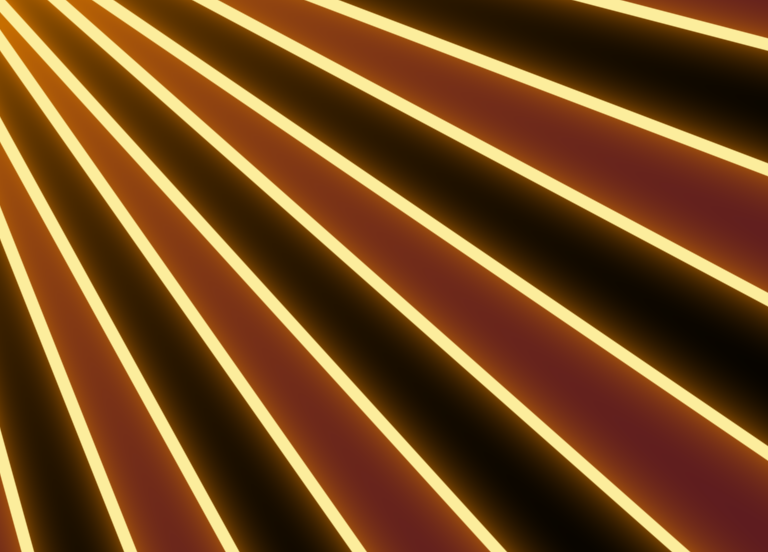
A Shadertoy shader for this background:

```glsl
const float PERIOD = radians(13.45);

// Polar coordinates about the vanishing point, angle folded to one ray
vec2 foldedPolar(vec2 p) {
    vec2 q = p - vec2(-0.310, 1.351);
    float angle = atan(-q.y, q.x) - radians(10.98);
    return vec2(length(q), mod(angle + 0.5 * PERIOD, PERIOD) - 0.5 * PERIOD);
}

// Signed distance to one side of a ray; negative towards its axis
float rayEdge(float radius, float angle, float side) {
    float halfAngle = radians(3.6);
    vec2 local = radius * vec2(cos(angle), side * sin(angle));
    return local.y * cos(halfAngle) - local.x * sin(halfAngle) + 0.0105;
}

void mainImage(out vec4 fragColor, in vec2 fragCoord) {
    float pixel = 1.0 / iResolution.y;
    vec2 polar = foldedPolar(fragCoord / iResolution.y);

    // Alternating dark and wine-red rays
    float edge = rayEdge(polar.x, abs(polar.y), 1.0);
    vec3 wine = vec3(0.355, 0.10, 0.125);
    vec3 color = mix(wine, vec3(0.0), smoothstep(-pixel, pixel, edge));

    // Wide and tight glow added up over the neighbouring tubes
    float glow = 0.0;
    for (int i = -1; i <= 1; i++) {
        for (float side = -1.0; side <= 1.0; side += 2.0) {
            float d = abs(rayEdge(polar.x, polar.y - float(i) * PERIOD, side));
            glow += 0.25 * exp(-pow(d / 0.0714, 2.0));
            glow += 0.35 * exp(-max(d - 0.011, 0.0) / 0.0217);
        }
    }
    color = mix(color, vec3(0.78, 0.43, 0.0), min(glow, 1.0));

    // Pale yellow tube
    float tube = abs(edge) - 0.011;
    vec3 paleYellow = vec3(0.99, 0.93, 0.61);
    color = mix(color, paleYellow, 1.0 - smoothstep(-pixel, pixel, tube));

    fragColor = vec4(color, 1.0);
}
```
